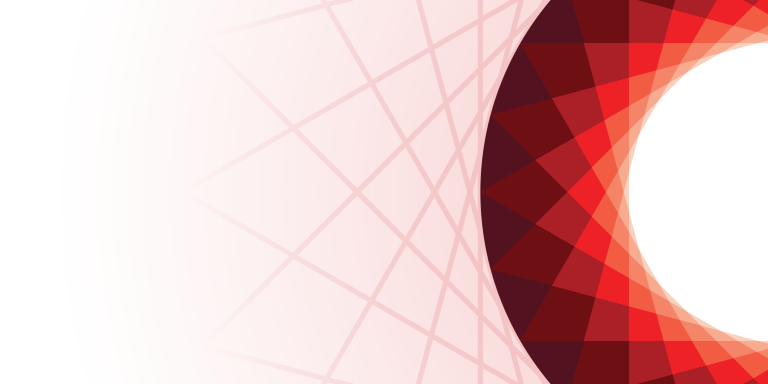
Give the GLSL for this background, as a Shadertoy shader.

```glsl
const float TAU = 6.2831853;
const int SIDES = 24;
const vec2 CENTER = vec2(2.026, 0.5);
const float HOLE_RADIUS = 0.388;
const float DISC_RADIUS = 0.775;
const float WEB_RADIUS = 1.547;
const float GLOW_RADIUS = 1.9;
const vec3 WHITE = vec3(1.0);
const vec3 BLUSH = vec3(0.98, 0.865, 0.865);
const vec3 ROSE = vec3(0.955, 0.765, 0.77);

// Shades ordered by how many chords a point lies beyond
const vec3 SHADES[9] = vec3[9](
    vec3(1.00, 1.00, 1.00),
    vec3(0.98, 0.82, 0.75),
    vec3(0.97, 0.67, 0.56),
    vec3(0.96, 0.52, 0.41),
    vec3(0.95, 0.36, 0.26),
    vec3(0.93, 0.13, 0.15),
    vec3(0.67, 0.12, 0.15),
    vec3(0.43, 0.06, 0.08),
    vec3(0.32, 0.07, 0.125));

vec2 sideNormal(int side) {
    float angle = TAU * float(side) / float(SIDES);
    return vec2(cos(angle), sin(angle));
}

// Smooth count of the tangent lines that separate p from the center
float chordsCrossed(vec2 p, float radius, float blur) {
    float count = 0.0;
    for (int side = 0; side < SIDES; side++) {
        float dist = dot(p, sideNormal(side)) - radius;
        count += smoothstep(-blur, blur, dist);
    }
    return count;
}

// Distance to the nearest line tangent to a circle
float tangentDistance(vec2 p, float radius) {
    float nearest = 10.0;
    for (int side = 0; side < SIDES; side++) {
        nearest = min(nearest, abs(dot(p, sideNormal(side)) - radius));
    }
    return nearest;
}

vec3 shadeAt(float level) {
    float clamped = clamp(level, 0.0, 8.0);
    int low = int(floor(clamped));
    return mix(SHADES[low], SHADES[min(low + 1, 8)], fract(clamped));
}

vec3 radialGlow(float radius) {
    float amount = (GLOW_RADIUS - radius) / (GLOW_RADIUS - DISC_RADIUS);
    return mix(WHITE, BLUSH, pow(clamp(amount, 0.0, 1.0), 1.2));
}

float webMask(vec2 p, float halfWidth, float blur) {
    float line = 1.0 - smoothstep(-blur, blur, tangentDistance(p, DISC_RADIUS) - halfWidth);
    float fade = (WEB_RADIUS - length(p)) / (WEB_RADIUS - DISC_RADIUS);
    return line * clamp(fade, 0.0, 1.0);
}

void mainImage(out vec4 fragColor, in vec2 fragCoord) {
    vec2 p = fragCoord / iResolution.y - CENTER;
    float blur = 0.7 / iResolution.y;
    float radius = length(p);

    // Pale glow and fading web
    vec3 color = radialGlow(radius);
    color = mix(color, ROSE, webMask(p, 0.0068, blur));

    // Faceted ring around the bright hole
    vec3 facets = shadeAt(chordsCrossed(p, HOLE_RADIUS, blur));
    float disc = 1.0 - smoothstep(-blur, blur, radius - DISC_RADIUS);
    color = mix(color, facets, disc);

    fragColor = vec4(color, 1.0);
}
```
